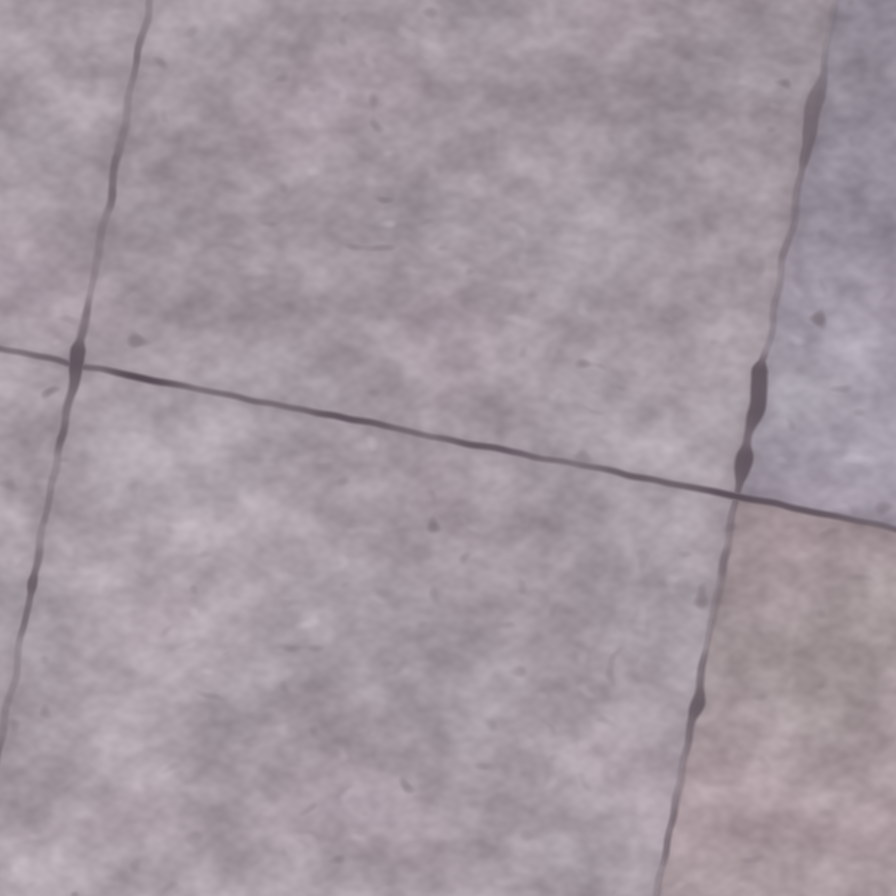
A WebGL 2 fragment shader for this texture:

```glsl
#version 300 es
precision highp float;
// Worn concrete paving: large square slabs on a slightly turned grid.
// One joint direction is a crisp thin crack, the other is patchy and silted.
// Layered gradient noise gives the mottling, pits, flecks and joint wear.

uniform vec2 u_resolution;
out vec4 outColor;

const vec3 CONCRETE = vec3(0.645, 0.602, 0.633);
const vec3 JOINT_DARK = vec3(0.33, 0.285, 0.32);
const vec3 PIT_DARK = vec3(0.43, 0.385, 0.42);
const vec3 WARM_SHIFT = vec3(0.006, -0.006, -0.022);

const vec2 GRID_ORIGIN = vec2(0.085, 0.593);  // a crossing of two joints
const float GRID_SLOPE = 0.2;                 // fall of the long joint
const float SLAB_SIZE = 0.752;
const float CRACK_HALF = 0.0027;              // crisp joint half width
const float SILT_HALF = 0.0045;               // patchy joint half width
const float JOINT_BLUR = 0.0035;
const float MOTTLE = 0.085;
const float CLOUD = 0.06;

// Unit gradient direction from an integer lattice point
vec2 gradientAt(vec2 cell) {
  uvec2 k = uvec2(ivec2(cell) + 4096);
  uint h = k.x * 1597334677u ^ k.y * 3812015801u;
  h = (h ^ (h >> 15)) * 2246822519u;
  h ^= h >> 13;
  float angle = float(h & 65535u) * 6.2831853 / 65536.0;
  return vec2(cos(angle), sin(angle));
}

float gradientNoise(vec2 p) {
  vec2 i = floor(p), f = p - i;
  vec2 w = f * f * f * (f * (f * 6.0 - 15.0) + 10.0);
  vec2 e = vec2(1.0, 0.0);
  float a = dot(gradientAt(i), f);
  float b = dot(gradientAt(i + e.xy), f - e.xy);
  float c = dot(gradientAt(i + e.yx), f - e.yx);
  float d = dot(gradientAt(i + e.xx), f - e.xx);
  return mix(mix(a, b, w.x), mix(c, d, w.x), w.y);
}

float fbm(vec2 p, float gain) {
  float sum = 0.0, amp = 1.0;
  for (int i = 0; i < 4; i++) {
    sum += amp * gradientNoise(p);
    p = mat2(1.9, 0.5, -0.5, 1.9) * p + 17.3;
    amp *= gain;
  }
  return sum;
}

// Soft line coverage at distance d from its centre
float line(float d, float halfWidth, float pixel) {
  float blur = max(JOINT_BLUR, pixel);
  return 1.0 - smoothstep(halfWidth - blur * 0.5, halfWidth + blur, abs(d));
}

// Signed distance to the nearest multiple of the slab size
float toJoint(float x) {
  return x - SLAB_SIZE * round(x / SLAB_SIZE);
}

vec3 concrete(vec2 p, vec2 slab) {
  float mottle = fbm(p * vec2(10.0, 13.0), 0.76);
  float cloud = fbm(p * 2.6 + 5.0, 0.5);
  float shade = MOTTLE * mottle + CLOUD * cloud;
  shade += 0.022 * (0.5 - p.y) - 0.03 * smoothstep(0.1, 0.5, p.x) * p.y + 0.012;

  // Slabs past the right joint lean warm below and cool above
  float warmth = max(slab.x, 0.0) * (-1.0 - 2.0 * slab.y);
  vec3 color = CONCRETE + shade + WARM_SHIFT * warmth;
  color -= 0.022 * max(slab.x, 0.0);
  color += vec3(0.012, -0.008, 0.004) * gradientNoise(p * 5.0 + 31.0);

  // Sparse dark pits and pale flecks
  float grain = gradientNoise(p * vec2(30.0, 38.0) + 60.0);
  float patches = 0.5 + gradientNoise(p * 6.0 + 90.0);
  color = mix(color, PIT_DARK, 0.6 * smoothstep(0.36, 0.62, grain) * patches);
  color += 0.07 * smoothstep(0.34, 0.6, -grain) * patches;
  return color;
}

void main() {
  float extent = min(u_resolution.x, u_resolution.y);
  float pixel = 1.0 / extent;
  vec2 p = gl_FragCoord.xy * pixel;

  // Turn into slab coordinates
  vec2 along = normalize(vec2(1.0, -GRID_SLOPE));
  vec2 q = p - GRID_ORIGIN;
  q = vec2(dot(q, along), dot(q, vec2(-along.y, along.x)));
  vec3 color = concrete(p, floor(q / SLAB_SIZE));

  // Crisp joint: thin, slightly ragged, varying in depth
  float ragged = 0.003 * gradientNoise(vec2(q.x * 28.0, 3.5));
  float depth = 0.75 + 0.5 * gradientNoise(vec2(q.x * 13.0, 8.5));
  float crackD = toJoint(q.y) + ragged;
  float crack = line(crackD, CRACK_HALF * (0.6 + 0.5 * depth), pixel) * depth;

  // Silted joint: broken into faint stretches and dark clots
  float column = round(q.x / SLAB_SIZE);
  float lane = column * 7.0 + 20.4;
  float wear = gradientNoise(vec2(q.y * 9.0, lane)) + 0.5 * gradientNoise(vec2(q.y * 27.0, lane));
  float clot = smoothstep(0.15, 0.5, wear);
  float siltD = toJoint(q.x) + 0.006 * gradientNoise(q * 24.0 + 11.0);
  float presence = mix(0.22, 0.6, smoothstep(-0.3, 0.3, wear)) + 0.15 * clot;
  presence *= 1.0 - 0.5 * column * smoothstep(0.2, 0.5, q.y);
  float silt = line(siltD, SILT_HALF * (0.7 + 1.1 * clot), pixel) * presence;

  // Grime spreading beside the joints
  float grime = 0.22 * exp(-pow(siltD / 0.018, 2.0)) * (0.5 + clot);
  grime += 0.14 * exp(-pow(crackD / 0.011, 2.0));
  color = mix(color, PIT_DARK, clamp(grime, 0.0, 1.0));
  color = mix(color, JOINT_DARK, clamp(max(crack, silt), 0.0, 1.0));
  outColor = vec4(clamp(color, 0.0, 1.0), 1.0);
}
```
